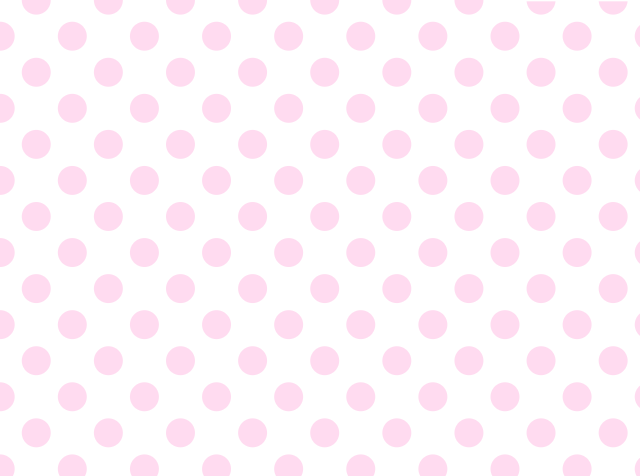
Give the GLSL for this pattern, as a Shadertoy shader.

```glsl
// Staggered pale pink polka dots on white, with a thin blank strip at the top right.

// Lengths are fractions of the canvas height
#define PITCH 0.1515
#define DOT_RADIUS 0.0304
#define LATTICE_SHIFT vec2(0.0004, 0.0003)
#define STRIP_START 1.06
#define STRIP_HEIGHT 0.0028
#define PAPER_COLOR vec3(1.0)
#define DOT_COLOR vec3(1.0, 0.86, 0.94)

// Signed distance to the nearest dot of a square lattice
float latticeDots(vec2 p) {
    vec2 cell = (fract(p / PITCH + 0.5) - 0.5) * PITCH;
    return length(cell) - DOT_RADIUS;
}

// Pixel coverage of a shape from its signed distance
float coverage(float dist, float pixel) {
    return clamp(0.5 - dist / pixel, 0.0, 1.0);
}

void mainImage(out vec4 fragColor, in vec2 fragCoord) {
    float pixel = 1.0 / iResolution.y;

    // Measure from the top left corner
    vec2 p = vec2(fragCoord.x, iResolution.y - fragCoord.y) * pixel;
    vec2 q = p - LATTICE_SHIFT;

    // Two lattices, half a pitch apart, make the staggered rows
    float dots = min(latticeDots(q - vec2(0.5, 0.0) * PITCH),
                     latticeDots(q - vec2(0.0, 0.5) * PITCH));

    // Blank strip that trims the last dots of the top row
    float strip = max(STRIP_START - p.x, p.y - STRIP_HEIGHT);
    float ink = coverage(dots, pixel) * (1.0 - coverage(strip, pixel));

    fragColor = vec4(mix(PAPER_COLOR, DOT_COLOR, ink), 1.0);
}
```
